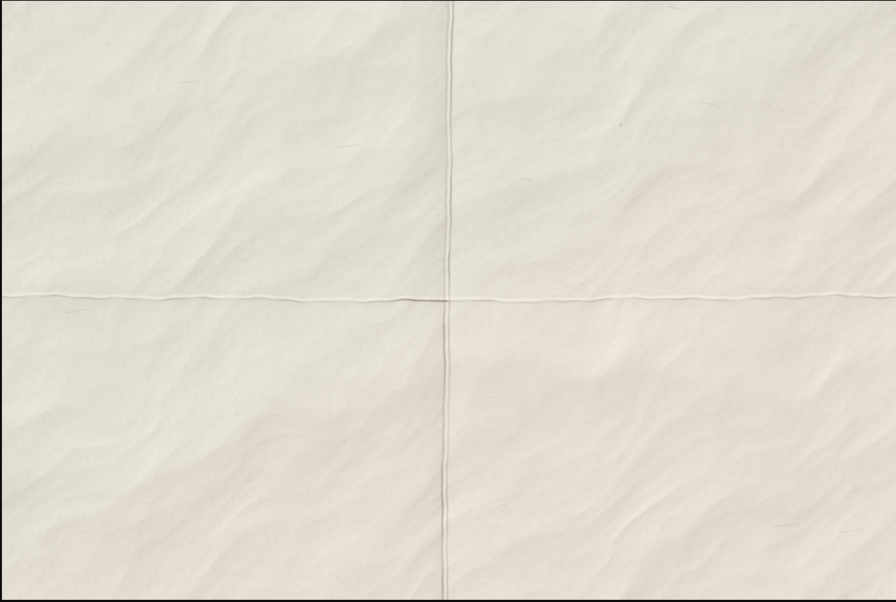
Reproduce this texture procedurally as a Shadertoy shader.

```glsl
// Aged cream paper, softly wrinkled, with a cross of two folds and a thin dark rim.
#define PAPER_WARM vec3(0.897, 0.868, 0.823)
#define PAPER_COOL vec3(0.884, 0.872, 0.830)
#define RIM_COLOR vec3(0.045)
#define SHADOW_TINT vec3(0.95, 1.0, 1.06)
#define LIGHT_DIR vec2(-0.6, 0.8)
#define WRINKLE_GAIN 0.030
#define GRAIN_GAIN 0.022
#define FOLD_DEPTH 0.13
#define FIBRE_COUNT 22

vec2 hash2(vec2 p) {
    vec3 q = fract(p.xyx * vec3(0.1031, 0.1030, 0.0973));
    q += dot(q, q.yzx + 33.33);
    return fract((q.xx + q.yz) * q.zy);
}

// Smooth cellular noise: a soft minimum of the squared cell distances.
float cellNoise(vec2 p) {
    vec2 base = floor(p), f = fract(p);
    float sum = 0.0;
    for (int y = -1; y <= 1; y++)
    for (int x = -1; x <= 1; x++) {
        vec2 cell = vec2(x, y);
        vec2 d = cell + hash2(base + cell) - f;
        sum += exp(-9.0 * dot(d, d));
    }
    return -log(sum + 0.0001) / 9.0;
}

// Wrinkle height, stretched along the rising diagonal.
float paperHeight(vec2 p) {
    p += 0.022 * sin(p.yx * vec2(13.0, 17.0) + vec2(1.0, 4.0));
    p += 0.007 * sin(p.yx * vec2(47.0, 39.0) + vec2(2.5, 0.7));
    vec2 q = mat2(0.79, -0.61, 0.61, 0.79) * p * vec2(1.0);
    q.x *= 0.55;
    float height = 0.0, freq = 5.0, amp = 0.42;
    for (int i = 0; i < 4; i++) {
        height += amp * cellNoise(q * freq + float(i) * 19.7) / freq;
        freq *= 2.13;
        amp *= 0.85;
    }
    return height;
}

// Soft ridge profile of the given centre and half width.
float ridge(float d, float width) {
    return exp(-d * d / (width * width));
}

// Slow wander of a fold along its length.
float wander(float t) {
    return 0.0016 * sin(t * 19.0 + 1.0) + 0.0010 * sin(t * 53.0) + 0.0006 * sin(t * 131.0);
}

float segmentDistance(vec2 p, vec2 a, vec2 b) {
    vec2 pa = p - a, ba = b - a;
    return length(pa - ba * clamp(dot(pa, ba) / dot(ba, ba), 0.0, 1.0));
}

// Upright fold: a pale crest between two shadow lines.
float uprightFold(vec2 p, float centre) {
    float d = p.x - centre - 0.010 * (p.y - 0.5) - 0.6 * wander(p.y);
    float upper = smoothstep(0.46, 0.54, p.y);
    float worn = 0.75 + 0.25 * sin(p.y * 37.0 + 2.0 * sin(p.y * 11.0));
    float shade = 0.42 * ridge(d + 0.0015, 0.0022);
    shade -= worn * mix(0.75, 1.25, upper) * ridge(d - 0.0025, 0.0017);
    shade -= worn * mix(1.15, 0.45, upper) * ridge(d + 0.0055, 0.0019);
    shade -= 0.30 * exp(-abs(d) / 0.020) * smoothstep(0.004, -0.004, d);
    shade += 0.12 * exp(-abs(d) / 0.030) * smoothstep(0.0, 0.008, d);
    return shade;
}

// Level fold: pale lip above a broken shadow, deepest just left of the centre.
float levelFold(vec2 p, float centre) {
    float d = p.y - 0.501 - 1.2 * wander(p.x + 0.3) * smoothstep(0.0, 0.1, abs(p.x - centre));
    d -= 0.006 * smoothstep(0.1, 0.7, abs(p.x - centre));
    float x = p.x - centre;
    float broken = 0.45 + 0.3 * sin(p.x * 29.0) * sin(p.x * 67.0 + 1.0);
    float deep = smoothstep(-0.13, -0.04, x) * smoothstep(0.004, -0.004, x);
    float shade = 0.38 * ridge(d - 0.0030, 0.0026);
    shade -= (broken + 1.5 * deep) * ridge(d + 0.0010, 0.0017);
    shade -= 0.13 * exp(-abs(d + 0.003) / 0.009);
    return shade;
}

// Scattered fine hairs and specks.
float fibres(vec2 p, float aspect) {
    float ink = 0.0;
    for (int i = 0; i < FIBRE_COUNT; i++) {
        vec2 r = hash2(vec2(float(i) * 7.3 + 2.0, 41.0)), s = hash2(vec2(9.0, float(i) * 5.1 + 3.0));
        vec2 a = r * vec2(aspect, 1.0);
        float len = 0.002 + 0.040 * s.x * step(0.5, s.y);
        float d = segmentDistance(p, a, a + len * vec2(0.92, 0.7 * s.x - 0.55));
        ink += (0.3 + 0.5 * s.y) * ridge(d, 0.0014);
    }
    return ink + 2.0 * ridge(length(p - vec2(0.463 * aspect + 0.342, 0.793)), 0.0021);
}

void mainImage(out vec4 fragColor, in vec2 fragCoord) {
    float pixel = 1.0 / iResolution.y, aspect = iResolution.x * pixel;
    vec2 p = fragCoord * pixel;

    // Paper tone: cooler toward the upper left.
    float cool = smoothstep(0.0, 1.2, p.y + 0.5 - 0.6 * p.x);
    vec3 color = mix(PAPER_WARM, PAPER_COOL, cool);

    // Directional light over the wrinkles, then fine tooth.
    float e = 0.005;
    float slope = (paperHeight(p) - paperHeight(p + e * LIGHT_DIR)) / e;
    float shade = WRINKLE_GAIN * slope;
    shade += GRAIN_GAIN * (0.16 - cellNoise(p * vec2(150.0, 190.0)));

    // Folds and flecks.
    float centre = 0.5 * aspect;
    shade += FOLD_DEPTH * (uprightFold(p, centre) + levelFold(p, centre));
    shade -= 0.06 * fibres(p, aspect);
    color += shade * SHADOW_TINT;

    // Dark rim on the left, bottom and top.
    vec3 inset = vec3(p.x - 0.0032, p.y - 0.0036, 1.0 - p.y - 0.0012);
    vec3 inside = smoothstep(-0.7 * pixel, 0.7 * pixel, inset);
    color = mix(RIM_COLOR, color, inside.x * inside.y * inside.z);
    fragColor = vec4(clamp(color, 0.0, 1.0), 1.0);
}
```
